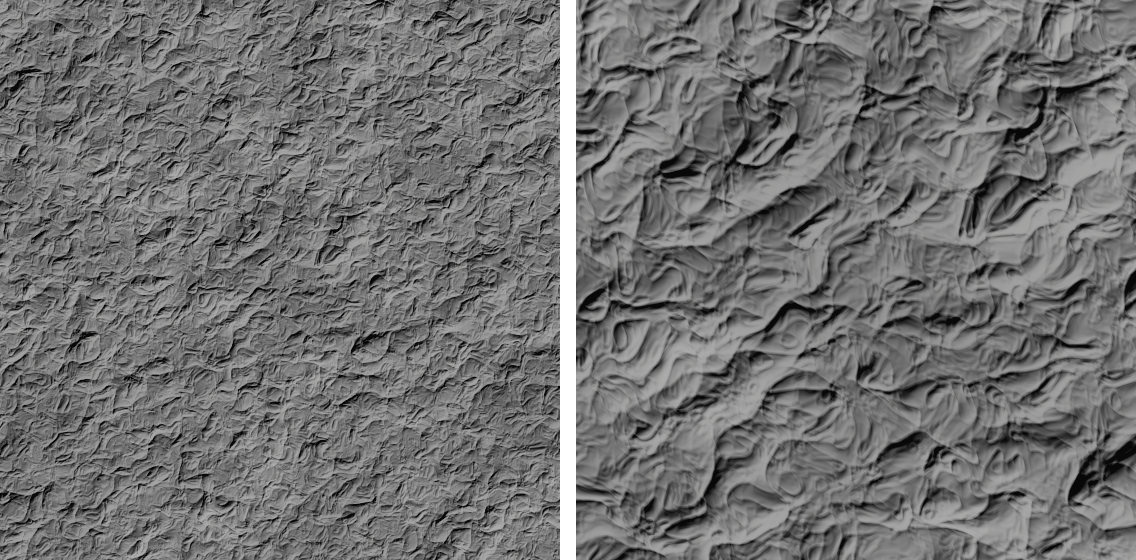
Left, the full canvas; right, a detail of the centre.
A WebGL 2 fragment shader for this texture:

```glsl
#version 300 es
precision highp float;
// Rough grey rock face with fine chipped ridges, lit from the upper left.

uniform vec2 u_resolution;
out vec4 fragColor;

// Unit gradient vector for a lattice cell
vec2 cellGradient(vec2 cell) {
    uvec2 q = uvec2(ivec2(cell) + 4096);
    uint h = q.x * 1597334677u ^ q.y * 3812015801u;
    h = (h ^ (h >> 15)) * 2246822519u;
    h ^= h >> 13;
    float angle = float(h & 65535u) / 65536.0 * 6.28319;
    return vec2(cos(angle), sin(angle));
}

float gradientNoise(vec2 p) {
    vec2 i = floor(p), f = p - i;
    vec2 u = f * f * f * (f * (f * 6.0 - 15.0) + 10.0);
    float a = dot(cellGradient(i), f);
    float b = dot(cellGradient(i + vec2(1, 0)), f - vec2(1, 0));
    float c = dot(cellGradient(i + vec2(0, 1)), f - vec2(0, 1));
    float d = dot(cellGradient(i + vec2(1, 1)), f - vec2(1, 1));
    return mix(mix(a, b, u.x), mix(c, d, u.x), u.y);
}

// Sharp-crested relief; each octave fades in and out with the one before
float rockHeight(vec2 p) {
    vec2 q = vec2(dot(p, vec2(0.87, 0.5)) * 0.94, dot(p, vec2(-0.5, 0.87)) * 1.04);
    q += 0.012 * vec2(gradientNoise(q * 34.0), gradientNoise(q * 34.0 + 41.3));
    float height = 0.0, frequency = 6.0, coarser = 0.0;
    for (int i = 0; i < 6; i++) {
        float n = gradientNoise(q * frequency + float(i) * 17.37);
        float weight = 0.52 - 0.1 * abs(float(i) - 3.8);
        float strength = 0.4 + 1.2 * smoothstep(-0.4, 0.4, coarser);
        height -= weight * strength / frequency * sqrt(abs(n) + 0.012);
        coarser = n;
        q = mat2(0.8, 0.6, -0.6, 0.8) * q;
        frequency *= 2.0;
    }
    return height;
}

// Brightness from the slope towards the light: soft highlights, deep shadows
float rockShade(vec2 p) {
    vec2 toLight = vec2(-0.55, 0.83);
    float reach = 0.0012;
    float slope = (rockHeight(p - toLight * reach) - rockHeight(p + toLight * reach)) / (2.0 * reach);
    return 0.645 - 0.13 * log(1.0 + exp(1.1 - 1.9 * slope));
}

void main() {
    float scale = min(u_resolution.x, u_resolution.y);
    vec2 uv = gl_FragCoord.xy / scale;

    // Four samples per pixel smooth the ridge edges
    float shade = 0.0;
    for (int i = 0; i < 4; i++) {
        vec2 offset = vec2(i & 1, i >> 1) * 0.5 - 0.25;
        shade += 0.25 * rockShade(uv + offset / scale);
    }

    // Broad pale and dark patches
    float patches = gradientNoise(uv * 5.0 + 7.1) + 0.7 * gradientNoise(uv * 12.0 + 23.7);
    shade += 0.07 * patches;

    fragColor = vec4(vec3(clamp(shade, 0.03, 0.68)) * vec3(1.004, 1.0, 0.998), 1.0);
}
```
